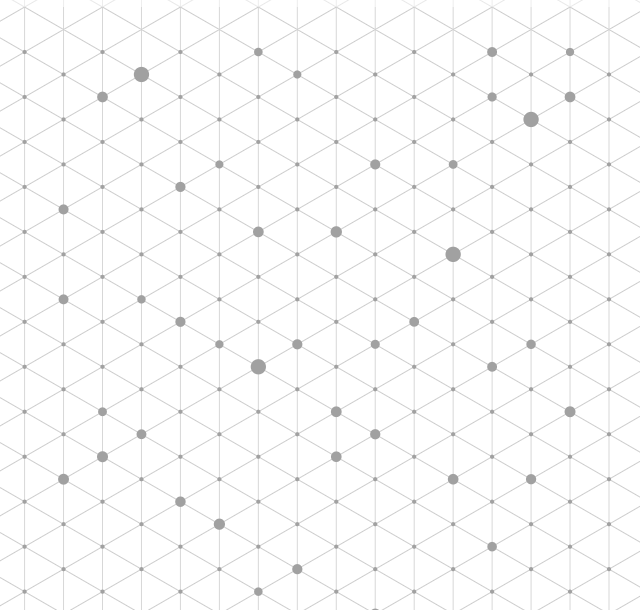
Write a WebGL 1 fragment shader that draws this pattern.

```glsl
precision highp float;

// Pale isometric triangle grid with small grey nodes and scattered larger ones.

uniform vec2 u_resolution;

// All lengths are fractions of the canvas height.
const vec2  CELL          = vec2(0.06387, 0.07372); // column step, row step
const vec2  ORIGIN        = vec2(0.0403, 0.0301);   // node at column 0, row 0
const float LINE_WIDTH    = 0.0016;
const float NODE_RADIUS   = 0.0034;
const vec2  ACCENT_RADIUS = vec2(0.0064, 0.0096);   // smallest, usual largest
const float GIANT_EXTRA   = 0.0030;                 // added to the rare giants
const float GIANT_CHANCE  = 0.06;
const float ACCENT_CHANCE = 0.82;                   // per band of a column
const float BAND_ROWS     = 4.0;                    // at most one accent per band
const vec2  ACCENT_COLS   = vec2(1.0, 14.0);        // plain margin outside these
const float TOP_NODE      = 12.0;                   // highest row with nodes
const float TOP_MESH      = 13.0;                   // lines pale above this row
const float TOP_FADE      = 0.45;

const vec3 PAPER         = vec3(1.0);
const vec3 VERTICAL_INK  = vec3(0.84);
const vec3 DIAGONAL_INK  = vec3(0.80);
const vec3 NODE_INK      = vec3(0.63);

float hash(vec2 p) {
    return fract(sin(dot(p, vec2(127.1, 311.7))) * 43758.545);
}

// Distance to the nearest whole number.
float toInteger(float t) {
    return abs(t - floor(t + 0.5));
}

// Share of a pixel covered by a line at distance d.
float lineCoverage(float d, float pixel) {
    float halfWidth = 0.5 * LINE_WIDTH;
    float inner = max(d - 0.5 * pixel, -halfWidth);
    float outer = min(d + 0.5 * pixel, halfWidth);
    return clamp((outer - inner) / pixel, 0.0, 1.0);
}

// Radius of the node at a column and row; one row per band may be enlarged.
float nodeRadius(vec2 node) {
    vec2 band = vec2(node.x, floor(node.y / BAND_ROWS));
    float chosenRow = floor(hash(band + 3.7) * BAND_ROWS);
    bool inside = node.x >= ACCENT_COLS.x && node.x <= ACCENT_COLS.y;
    bool chosen = abs(mod(node.y, BAND_ROWS) - chosenRow) < 0.5;
    if (!inside || !chosen || hash(band + 19.3) > ACCENT_CHANCE) {
        return NODE_RADIUS;
    }
    float size = hash(band + 41.9);
    return mix(ACCENT_RADIUS.x, ACCENT_RADIUS.y, size)
         + GIANT_EXTRA * step(1.0 - GIANT_CHANCE, size);
}

void main() {
    float pixel = 1.0 / u_resolution.y;
    vec2 grid = (gl_FragCoord.xy * pixel - ORIGIN) / CELL;

    // Three families of parallel lines
    float diagonalScale = CELL.x * CELL.y / length(vec2(CELL.x, 0.5 * CELL.y));
    float vertical = lineCoverage(toInteger(grid.x) * CELL.x, pixel);
    float rising   = lineCoverage(toInteger(grid.y - 0.5 * grid.x) * diagonalScale, pixel);
    float falling  = lineCoverage(toInteger(grid.y + 0.5 * grid.x) * diagonalScale, pixel);
    float strength = grid.y > TOP_MESH ? TOP_FADE : 1.0;

    vec3 color = mix(PAPER, VERTICAL_INK, vertical * strength);
    color = mix(color, DIAGONAL_INK, max(rising, falling) * strength);

    // Nearest node; odd columns sit half a row higher
    float column = floor(grid.x + 0.5);
    float shift = 0.5 * mod(column, 2.0);
    float row = floor(grid.y - shift + 0.5);
    vec2 offset = (grid - vec2(column, row + shift)) * CELL;
    float edge = nodeRadius(vec2(column, row)) - length(offset);
    float dotCoverage = clamp(edge / pixel + 0.5, 0.0, 1.0);
    dotCoverage *= step(row + shift, TOP_NODE + 0.25);

    color = mix(color, NODE_INK, dotCoverage);
    gl_FragColor = vec4(color, 1.0);
}
```
